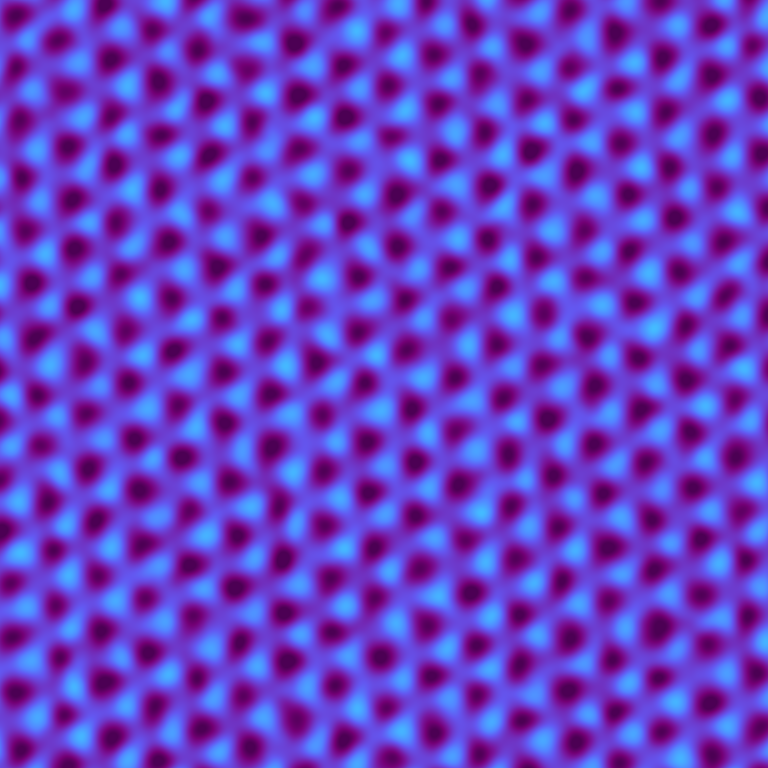
Give the GLSL for this pattern, as a WebGL 2 fragment shader.

```glsl
#version 300 es
precision highp float;
// A skewed hexagonal lattice of bright and dark spots, made from three
// phase-shifted plane waves. Smooth noise bends the rows and varies the spots,
// and the summed height is coloured with a plum-violet-sky ramp.

#define STEP_A vec2(0.0623, -0.0288)   // lattice step to the right
#define STEP_B vec2(0.0050, -0.0701)   // lattice step downward
#define ORIGIN vec2(0.0391, 0.9479)    // centre of one bright spot
#define WAVE_WEIGHTS vec3(1.0, 0.88, 1.08)
#define WAVE_PHASE 0.6                 // balance of bright and dark spots
#define WARP_SIZE 0.010                // wobble of the spot positions
#define WARP_FREQ 17.0
#define GRAIN_SIZE 1.0                 // height variation between spots
#define GRAIN_FREQ 29.0
#define RAMP_STEP 0.85                 // height between neighbouring colours
#define RAMP_LOW -2.6                  // height of the darkest colour

uniform vec2 u_resolution;
out vec4 fragColor;

const float TAU = 6.283185;

const vec3 RAMP[8] = vec3[8](
    vec3(0.30, 0.00, 0.33), vec3(0.45, 0.00, 0.46),
    vec3(0.47, 0.09, 0.62), vec3(0.43, 0.22, 0.79),
    vec3(0.39, 0.34, 0.94), vec3(0.33, 0.51, 1.00),
    vec3(0.29, 0.65, 1.00), vec3(0.25, 0.80, 1.00));

float hash(vec2 cell) {
    return fract(sin(dot(cell, vec2(127.1, 311.7))) * 43758.55);
}

// Smooth value noise, centred on zero
float noise(vec2 p) {
    vec2 cell = floor(p);
    vec2 f = fract(p);
    f = f * f * f * (f * (f * 6.0 - 15.0) + 10.0);
    float low = mix(hash(cell), hash(cell + vec2(1.0, 0.0)), f.x);
    float high = mix(hash(cell + vec2(0.0, 1.0)), hash(cell + 1.0), f.x);
    return mix(low, high, f.y) - 0.5;
}

// Sum of three waves along the lattice directions
float latticeHeight(vec2 p) {
    vec2 uv = inverse(mat2(STEP_A, STEP_B)) * (p - ORIGIN);
    vec3 angles = TAU * vec3(uv, -uv.x - uv.y);
    return dot(WAVE_WEIGHTS, cos(angles - WAVE_PHASE));
}

// Two rotated octaves hide the noise grid
float grain(vec2 p) {
    vec2 turned = mat2(0.8, 0.6, -0.6, 0.8) * p;
    return noise(turned * GRAIN_FREQ + 7.3)
         + 0.5 * noise(p * GRAIN_FREQ * 1.7 + 31.9);
}

vec3 rampColor(float height) {
    float level = clamp((height - RAMP_LOW) / RAMP_STEP, 0.0, 6.999);
    int index = int(level);
    return mix(RAMP[index], RAMP[index + 1], fract(level));
}

void main() {
    vec2 p = gl_FragCoord.xy / u_resolution.y;
    vec2 warp = vec2(noise(p * WARP_FREQ + 3.1), noise(p * WARP_FREQ + 57.4));
    float height = latticeHeight(p + WARP_SIZE * warp) + GRAIN_SIZE * grain(p);
    fragColor = vec4(rampColor(height), 1.0);
}
```
